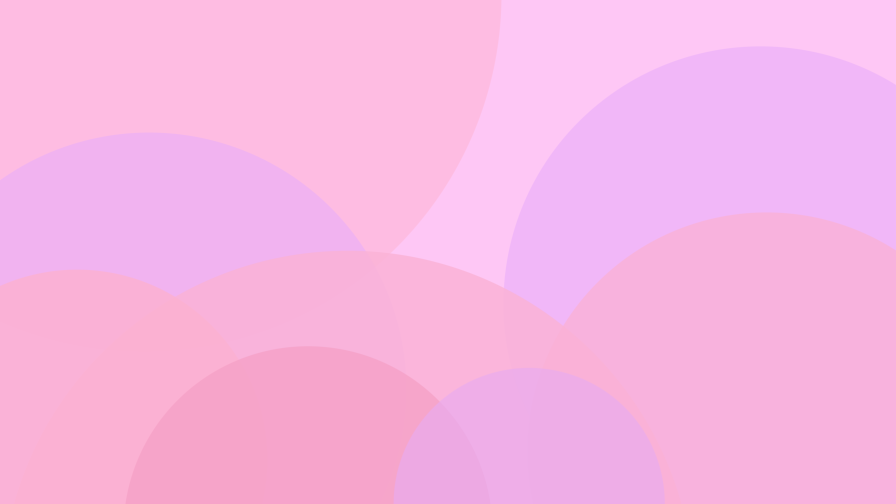
This background is drawn by a WebGL 1 fragment shader. Its source:

```glsl
precision highp float;

uniform vec2 u_resolution;

// Blends a translucent disc over the base colour, with a soft one-pixel rim.
vec3 disc(vec3 base, vec2 p, vec2 center, float radius, vec3 tint, float opacity) {
  float pixel = 1.0 / u_resolution.y;
  float edge = length(p - center) - radius;
  float coverage = 1.0 - smoothstep(-0.75 * pixel, 0.75 * pixel, edge);
  return mix(base, tint, coverage * opacity);
}

void main() {
  // Canvas height is one unit
  vec2 p = gl_FragCoord.xy / u_resolution.y;
  vec3 lilac = vec3(0.91, 0.675, 0.98);
  vec3 color = vec3(0.996, 0.78, 0.961);

  // Large back discs
  color = disc(color, p, vec2(0.286, 1.011), 0.709, vec3(0.996, 0.737, 0.882), 0.95);
  color = disc(color, p, vec2(0.296, 0.227), 0.510, lilac, 0.6);
  color = disc(color, p, vec2(1.509, 0.398), 0.510, lilac, 0.6);

  // Pink hills
  color = disc(color, p, vec2(0.690, -0.185), 0.6875, vec3(0.98, 0.698, 0.84), 0.85);
  color = disc(color, p, vec2(1.521, 0.104), 0.4745, vec3(0.98, 0.694, 0.838), 0.8);
  color = disc(color, p, vec2(0.153, 0.088), 0.377, vec3(0.988, 0.694, 0.82), 0.85);

  // Small front discs
  color = disc(color, p, vec2(0.611, -0.053), 0.366, vec3(0.961, 0.63, 0.778), 0.8);
  color = disc(color, p, vec2(1.050, 0.001), 0.269, vec3(0.91, 0.67, 0.94), 0.65);

  gl_FragColor = vec4(color, 1.0);
}
```
